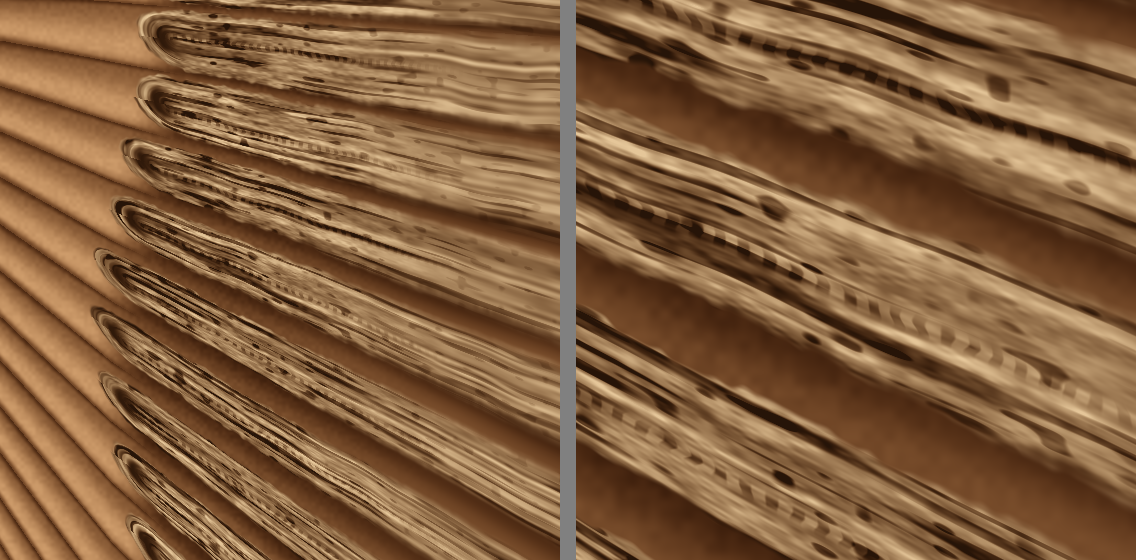
Left: the whole. Right: its middle third, enlarged.
This texture is drawn by a WebGL 1 fragment shader. Its source:

```glsl
precision highp float;
// Stack of folded cardboard sheets: smooth folds at left, torn laminated ends fanning out at right.

uniform vec2 u_resolution;

#define PITCH 0.1075       // spacing of the folds along the hinge
#define FIRST_FOLD 0.055   // depth of the first fold below the top
#define HINGE_X 0.2        // where folds turn into torn ends
#define FAN_LEFT 1.2       // perspective spread of the folds
#define FAN_RIGHT 0.93     // perspective spread of the torn ends
#define NOSE_LENGTH 0.06   // length of each rounded tip
#define RAGGED 0.24        // roughness of the torn outline
#define INK vec3(0.15, 0.08, 0.03)
#define PAPER vec3(0.80, 0.67, 0.50)

float hash(vec2 p) {
  vec3 q = fract(p.xyx * 0.1031);
  q += dot(q, q.yzx + 33.33);
  return fract((q.x + q.y) * q.z);
}

float noise(vec2 p) {
  vec2 cell = floor(p), f = fract(p);
  f = f * f * (3.0 - 2.0 * f);
  return mix(mix(hash(cell), hash(cell + vec2(1.0, 0.0)), f.x),
             mix(hash(cell + vec2(0.0, 1.0)), hash(cell + 1.0), f.x), f.y);
}

// Kraft paper ramp from deep shadow to bright fibre
vec3 kraft(float tone) {
  return INK + (PAPER - INK) * pow(vec3(clamp(tone, 0.0, 1.15)), vec3(1.0, 1.2, 1.4));
}

// Smooth outer paper: each fold brightens downwards, then drops into a crease
float foldTone(float t, float x, float grain) {
  float c = t + 0.5;
  float gap = min(c, 1.0 - c);
  float tone = 0.53 + 0.40 * smoothstep(0.05, 0.72, c) - 0.22 * smoothstep(0.78, 1.0, c);
  float width = mix(0.11, 0.05, smoothstep(0.0, 0.2, x));
  return tone - 0.30 * exp(-gap * gap / (width * width)) + 0.07 * (grain - 0.5);
}

// Torn end: long sheets, ragged fibres, dark slits and a row of flutes
float tornTone(float x, float q, float seed, float focus) {
  vec2 shift = vec2(seed * 3.7, seed * 17.0 + 40.0);
  float wave = q + 0.12 * (noise(vec2(x * 14.0, seed * 5.0 + 9.0)) - 0.5);
  float sheets = noise(vec2(x * 2.5, wave * 9.0) + shift);
  float torn = noise(vec2(x * 30.0, wave * 8.0) + shift.yx);
  float fibres = noise(vec2(x * 110.0, wave * 22.0) + shift);
  float slits = noise(vec2(x * 7.0, wave * 11.0) + shift + 61.0);
  float chips = noise(vec2(x * 42.0, wave * 7.0) + shift + 83.0);

  float tone = 0.80 + 0.55 * (sheets - 0.5);
  tone += mix(0.16, 0.34, focus) * (torn - 0.5);
  tone += 0.36 * focus * (fibres - 0.5);
  tone -= mix(0.28, 0.62, focus) * smoothstep(0.62, 0.84, slits);
  tone -= mix(0.12, 0.55, focus) * smoothstep(0.76, 0.90, chips);

  float row = (wave - 0.35 + 0.5 * hash(vec2(seed + 20.0, 4.0))) / 0.08;
  float teeth = smoothstep(-0.3, 0.5, sin(x * 420.0 + 3.0 * torn));
  return tone - 0.40 * focus * teeth * exp(-row * row);
}

void main() {
  vec2 uv = gl_FragCoord.xy / u_resolution;
  float x = uv.x, y = 1.0 - uv.y;

  // Undo the fan so that every sheet has the same height
  float d = x - HINGE_X;
  float fan = d < 0.0 ? FAN_LEFT : FAN_RIGHT;
  float tilt = d < 0.0 ? 0.05 : 0.08;
  float spread = 1.0 + fan * d;
  float v = ((y - tilt * d) / spread - FIRST_FOLD) / PITCH;
  v += 0.05 * (noise(vec2(x * 4.0, v * 0.8 + 30.0)) - 0.5);
  float layer = floor(v + 0.5);
  float t = v - layer;
  float wear = hash(vec2(layer + 11.0, 7.0));

  // Focus is sharpest just right of the tips
  float focus = (1.0 - smoothstep(0.38, 0.88, x)) * smoothstep(0.02, 0.17, x);
  float blur = smoothstep(0.35, 1.0, x);

  // Rounded outline of the torn end; m is 0 at its core and 1 at its rim
  float tipX = 0.2 + 0.04 * cos(layer * 0.628) + 0.016 * (wear - 0.5);
  float along = x - tipX - 0.05 * (t + 0.2);
  float halfHeight = mix(0.43, 0.32, smoothstep(0.0, 5.0, layer)) + 0.03 * (wear - 0.5);
  float m = length(vec2(min(along / NOSE_LENGTH - 1.0, 0.0), t / halfHeight));
  float side = t < 0.0 ? -1.0 : 1.0;
  float frays = 0.6 * noise(vec2(x * 38.0, layer * 9.0 + side * 3.0 + 50.0))
              + 0.4 * noise(vec2(x * 120.0, v * 9.0 + 70.0));
  float rim = m + RAGGED * mix(0.35, 1.0, focus) * (frays - 0.5);
  float pixel = 1.5 / (u_resolution.y * PITCH * spread * halfHeight);
  float soft = max(pixel, mix(0.05, 0.24, blur));
  float face = 1.0 - smoothstep(1.0 - soft, 1.0 + soft, rim);

  // Outer paper, shaded where it runs between two torn ends
  float grain = noise(uv * 150.0);
  float outer = foldTone(t, x, grain);
  float cover = mix(0.19, 0.47, smoothstep(halfHeight, 1.0 - halfHeight, fract(t)));
  cover += 0.08 * (grain - 0.5) * focus + 0.10 * (noise(vec2(x * 5.0, v * 4.0 + 20.0)) - 0.5);
  outer = mix(outer, cover, smoothstep(0.0, 0.11, x - tipX));
  vec3 outerColor = kraft(outer) * vec3(1.04, 0.95, 0.88);

  // Torn end with a hollow inside the tip and a slit along its core
  float tone = tornTone(x, side * m, layer, focus) + 0.10 * (wear - 0.5);
  float hollow = (1.0 - smoothstep(0.42, 0.78, rim)) * (1.0 - smoothstep(0.035, 0.085, along));
  float slit = (1.0 - smoothstep(0.04, 0.20, abs(rim - 0.25))) * (1.0 - smoothstep(0.08, 0.30, along));
  tone = mix(tone, 0.05, max(hollow, 0.7 * slit * noise(vec2(x * 18.0, layer * 5.0 + 60.0))));
  tone -= 0.28 * smoothstep(0.80, 1.0, rim) * step(0.0, t);

  gl_FragColor = vec4(mix(outerColor, kraft(tone), face), 1.0);
}
```
